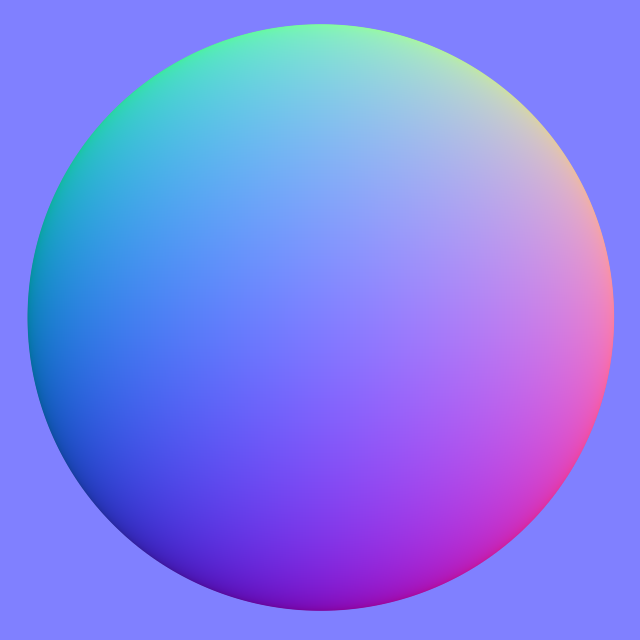
Write a WebGL 1 fragment shader that draws this texture map.

```glsl
precision highp float;
// Tangent-space normal map of a single dome on a flat plane.
// The tilt of the normal grows with distance from the dome's centre, slowly
// in the middle and steeply at the rim; xyz is then packed into rgb.
uniform vec2 u_resolution;

// Sine of the normal's tilt at radius r (0 at the centre, 1 at the rim)
float domeTilt(float r) {
  return mix(asin(r) / 1.570796, r, 0.2);
}

vec3 domeNormal(vec2 p) {
  float r = min(length(p), 1.0);
  float tilt = domeTilt(r);
  vec2 direction = p / max(length(p), 0.0001);
  return vec3(direction * tilt, sqrt(max(1.0 - tilt * tilt, 0.0)));
}

vec3 packNormal(vec3 n) {
  return 0.5 + 0.5 * n;
}

void main() {
  vec2 uv = gl_FragCoord.xy / u_resolution;
  float radius = 0.4583;
  vec2 p = (uv - vec2(0.5013, 0.5039)) / radius;

  // Rim coverage, softened over about one pixel
  float pixel = 1.0 / min(u_resolution.x, u_resolution.y);
  float rimDistance = (length(p) - 1.0) * radius;
  float coverage = 1.0 - smoothstep(-0.6 * pixel, 0.6 * pixel, rimDistance);

  vec3 flatColor = packNormal(vec3(0.0, 0.0, 1.0));
  vec3 domeColor = packNormal(domeNormal(p));
  gl_FragColor = vec4(mix(flatColor, domeColor, coverage), 1.0);
}
```
